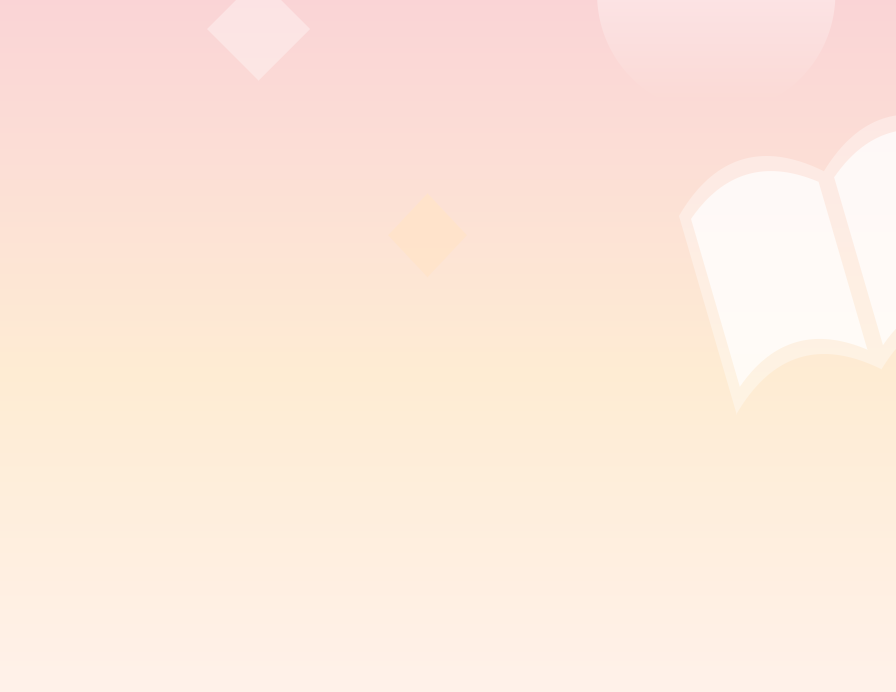
Give the GLSL for this background, as a Shadertoy shader.

```glsl
// Soft pastel sky with two diamonds, a fading disc and a tilted open book.

// Lengths are in canvas heights, origin at the lower left.
const vec3 SKY_TOP    = vec3(0.980, 0.832, 0.838);
const vec3 SKY_UPPER  = vec3(0.988, 0.872, 0.838);
const vec3 SKY_MIDDLE = vec3(0.996, 0.926, 0.828);
const vec3 SKY_BOTTOM = vec3(1.000, 0.945, 0.915);
const float UPPER_Y  = 0.765;
const float MIDDLE_Y = 0.455;

const vec3 WHITE = vec3(1.0);
const vec3 PEACH = vec3(1.0, 0.892, 0.792);

const vec2 PALE_DIAMOND_POS   = vec2(0.3737, 0.958);
const vec2 PALE_DIAMOND_HALF  = vec2(0.0745);
const float PALE_DIAMOND_ALPHA = 0.35;
const vec2 PEACH_DIAMOND_POS  = vec2(0.6178, 0.660);
const vec2 PEACH_DIAMOND_HALF = vec2(0.0570, 0.0606);
const float PEACH_DIAMOND_ALPHA = 0.9;

const vec2 DISC_POS = vec2(1.035, 1.0085);
const float DISC_RADIUS = 0.1722;
const float DISC_FADE_Y = 0.857;
const float DISC_ALPHA = 0.34;

const vec2 BOOK_POS = vec2(1.2185, 0.6568);
const float BOOK_TILT = 0.283;
const float PAGE_OFFSET = 0.1077;
const float PAGE_CURVE = 4.25;
const vec2 COVER_HALF = vec2(0.1115, 0.149);
const vec2 PAGE_HALF  = vec2(0.0960, 0.1263);
const float COVER_ALPHA = 0.35;
const float PAGE_ALPHA = 0.70;

// Smooth coverage of a signed distance, one pixel wide
float coverage(float dist) {
    return clamp(0.5 - dist * iResolution.y, 0.0, 1.0);
}

float diamondDistance(vec2 p, vec2 halfSize) {
    vec2 q = abs(p) / halfSize;
    return (q.x + q.y - 1.0) / length(1.0 / halfSize);
}

// Mirrored pair of leaves whose top and bottom follow one parabola
float leavesDistance(vec2 p, vec2 halfSize) {
    float across = abs(p.x) - PAGE_OFFSET;
    float bend = PAGE_CURVE * across;
    float slope = length(vec2(1.0, 2.0 * bend));
    float side = abs(across) - halfSize.x;
    float ends = (abs(p.y + bend * across) - halfSize.y) / slope;
    return max(side, ends);
}

vec3 skyColor(float y) {
    vec3 sky = mix(SKY_BOTTOM, SKY_MIDDLE, clamp(y / MIDDLE_Y, 0.0, 1.0));
    sky = mix(sky, SKY_UPPER, clamp((y - MIDDLE_Y) / (UPPER_Y - MIDDLE_Y), 0.0, 1.0));
    return mix(sky, SKY_TOP, clamp((y - UPPER_Y) / (1.0 - UPPER_Y), 0.0, 1.0));
}

void mainImage(out vec4 fragColor, in vec2 fragCoord) {
    vec2 p = fragCoord / iResolution.y;
    vec3 color = skyColor(p.y);

    // Diamonds
    float pale = coverage(diamondDistance(p - PALE_DIAMOND_POS, PALE_DIAMOND_HALF));
    float peach = coverage(diamondDistance(p - PEACH_DIAMOND_POS, PEACH_DIAMOND_HALF));
    color = mix(color, WHITE, PALE_DIAMOND_ALPHA * pale);
    color = mix(color, PEACH, PEACH_DIAMOND_ALPHA * peach);

    // Disc that fades towards its lower edge
    float disc = coverage(length(p - DISC_POS) - DISC_RADIUS);
    float fade = clamp((p.y - DISC_FADE_Y) / (1.0 - DISC_FADE_Y), 0.0, 1.0);
    color = mix(color, WHITE, DISC_ALPHA * disc * fade);

    // Open book: cover below, leaves above
    float c = cos(BOOK_TILT);
    float s = sin(BOOK_TILT);
    vec2 book = mat2(c, -s, s, c) * (p - BOOK_POS);
    color = mix(color, WHITE, COVER_ALPHA * coverage(leavesDistance(book, COVER_HALF)));
    color = mix(color, WHITE, PAGE_ALPHA * coverage(leavesDistance(book, PAGE_HALF)));

    fragColor = vec4(color, 1.0);
}
```
